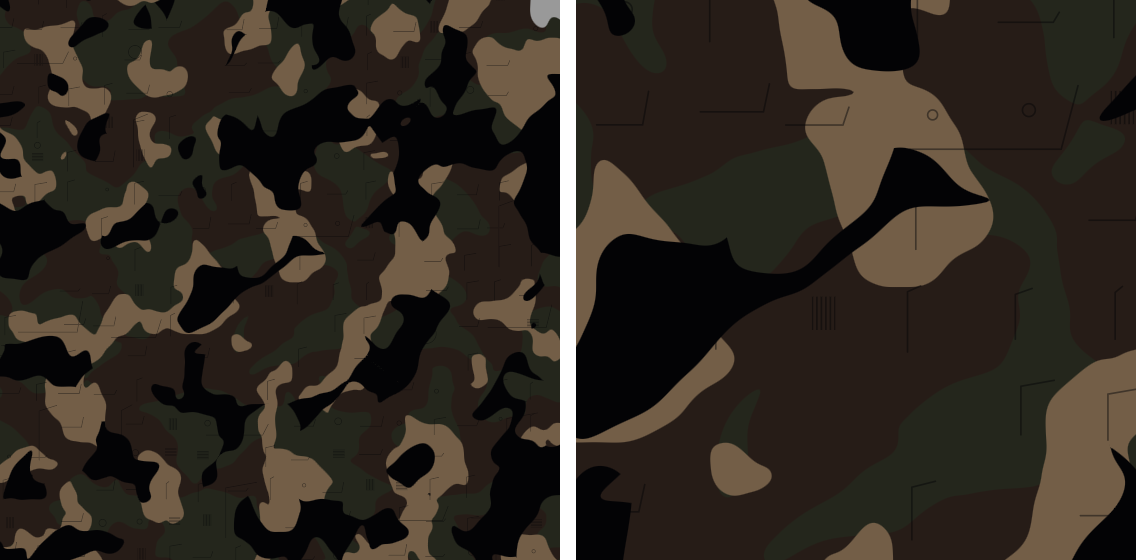
Left, the full canvas; right, a detail of the centre.
This pattern is drawn by a WebGL 2 fragment shader. Its source:

```glsl
#version 300 es
precision highp float;
uniform vec2 u_resolution;
out vec4 fragColor;

vec2 hash2(vec2 cell) {
    uvec2 h = uvec2(ivec2(cell) + 4096) * 1664525u + 1013904223u;
    h.x += h.y * 1664525u;
    h.y += h.x * 1664525u;
    h ^= h >> 16u;
    h.x += h.y * 1664525u;
    h.y += h.x * 1664525u;
    h ^= h >> 16u;
    return vec2(h & 65535u) / 65536.0;
}

float corner(vec2 cell, vec2 offset) {
    float angle = 6.2832 * hash2(cell).x;
    return dot(vec2(cos(angle), sin(angle)), offset);
}

float gradientNoise(vec2 p) {
    vec2 i = floor(p), f = p - i;
    vec2 w = f * f * f * (f * (f * 6.0 - 15.0) + 10.0);
    vec2 e = vec2(1, 0);
    return mix(mix(corner(i, f), corner(i + e, f - e), w.x),
               mix(corner(i + e.yx, f - e.yx), corner(i + 1.0, f - 1.0), w.x), w.y);
}

vec2 bend(vec2 p) {
    return vec2(gradientNoise(p + 31.7), gradientNoise(p + 67.2));
}

// Two octaves on a twice bent domain give wavy lobes and necks
float blotch(vec2 p) {
    p += 0.4 * bend(p * 1.3) + 0.16 * bend(p * 3.1);
    return gradientNoise(p) + 0.45 * gradientNoise(p * 2.1 + 13.4);
}

float cover(float field) {
    return clamp(0.5 + field / max(fwidth(field), 1e-5), 0.0, 1.0);
}

float segment(vec2 p, vec2 a, vec2 b) {
    vec2 ab = b - a;
    return length(p - a - ab * clamp(dot(p - a, ab) / dot(ab, ab), 0.0, 1.0));
}

// Sparse drafting marks: bent lines, small rings and hatched vents
float draftDistance(vec2 p, float count) {
    vec2 cell = floor(p * count);
    vec2 q = fract(p * count) - 0.5;
    vec2 size = hash2(cell + 200.0);
    float kind = hash2(cell + 300.0).x;
    q -= (hash2(cell + 400.0) - 0.5) * 0.2;
    if (hash2(cell + 500.0).y > 0.5) q = q.yx;
    float d = 1.0;
    if (kind < 0.45) {
        vec2 elbow = vec2(0.1 + 0.2 * size.x, -0.1);
        d = min(segment(q, vec2(-0.35, -0.1), elbow),
                segment(q, elbow, elbow + vec2(0.06, 0.06 + 0.3 * size.y)));
    } else if (kind < 0.6) {
        d = abs(length(q) - 0.03 - 0.08 * size.x);
    } else if (kind < 0.7) {
        float stripe = abs(fract(q.y * 22.0) - 0.5) / 22.0;
        d = max(stripe, max(abs(q.x) - 0.16, abs(q.y) - 0.11));
    }
    return d / count;
}

void main() {
    vec2 p = gl_FragCoord.xy / u_resolution;
    float pixel = 1.0 / min(u_resolution.x, u_resolution.y);

    vec3 brown = vec3(0.15, 0.11, 0.09);
    vec3 green = vec3(0.14, 0.15, 0.11);
    vec3 sand = vec3(0.45, 0.37, 0.28);
    vec3 black = vec3(0.01, 0.01, 0.02);
    vec3 bareGrey = vec3(0.6);

    // Broad ground, upright sand patches
    vec3 color = mix(brown, green, cover(blotch(p * vec2(6.0, 6.6) + 3.1) - 0.02));
    color = mix(color, sand, cover(blotch(p * vec2(8.0, 7.0) + 41.6) - 0.14));

    // Slanted black limbs, clipped by a second field for pointed corners
    vec2 slanted = mat2(0.75, -0.7, 0.7, 0.75) * p * 6.0;
    float limbs = blotch(slanted * vec2(0.85, 1.1) + 82.3) - 0.11;
    float clip = blotch(p * 5.5 + 120.8) + 0.22;
    color = mix(color, black, cover(min(limbs, clip)));

    // Faint lines at two scales
    float lines = min(draftDistance(p, 6.0), draftDistance(p + 0.37, 17.0));
    color = mix(color, black, 0.45 * clamp(0.5 + (0.0005 - lines) / pixel, 0.0, 1.0));

    // Bare scrap at the upper right corner
    float scrap = 0.05 - length(p - 1.0) + 0.05 * gradientNoise(p * 18.0);
    color = mix(color, bareGrey, cover(scrap));

    fragColor = vec4(color, 1.0);
}
```
